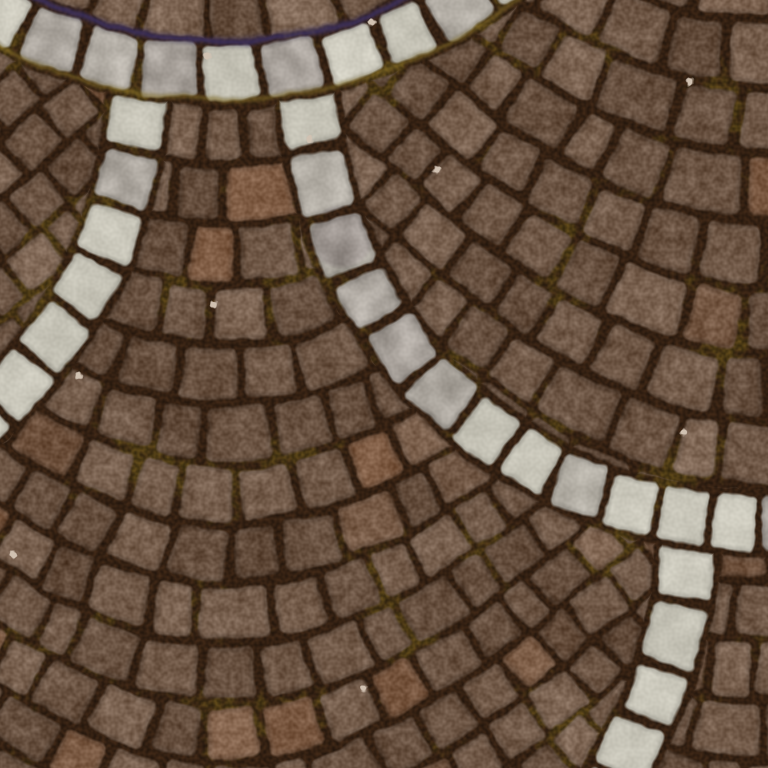
Reproduce this texture procedurally as a WebGL 1 fragment shader.

```glsl
precision highp float;
// Cobbled pavement laid in overlapping fans: brown setts in arched rows,
// each fan rimmed by a ring of pale stones. Fans are stacked bottom to top,
// and each sett is a rounded box in a jittered grid bent along the arches.

uniform vec2 u_resolution;

const float RING_HALF = 0.041;    // half width of a pale ring with its joint
const float ARCH_SLOPE = 1.2;     // steepest slope of the sett rows
const float ARCH_SPAN = 0.469;    // distance over which rows bend
const float JOINT = 0.055;        // joint share of a sett
const float SOFT = 0.0025;        // edge softness
const vec3 SOIL = vec3(0.20, 0.125, 0.07);
const vec3 MOSS = vec3(0.30, 0.23, 0.08);
const vec3 BROWN_DARK = vec3(0.39, 0.30, 0.235);
const vec3 BROWN_LIGHT = vec3(0.49, 0.395, 0.325);
const vec3 RUST = vec3(0.53, 0.35, 0.23);
const vec3 PALE = vec3(0.79, 0.78, 0.73);
const vec3 GREY = vec3(0.62, 0.59, 0.57);
const vec2 STAIN = vec2(0.445, 0.692); // centre of a weathered ring stone

struct Fan {
  vec2 centre;
  float radius;
  vec3 ring;  // stones per radian, its change with angle, phase
  vec2 rows;  // row pitch, phase
};

float hash(vec2 p) {
  vec3 q = fract(vec3(p.xyx) * 0.1031);
  q += dot(q, q.yzx + 33.33);
  return fract((q.x + q.y) * q.z);
}

float gradDot(vec2 cell, vec2 f, vec2 corner) {
  float a = 6.2832 * hash(cell + corner);
  return dot(vec2(cos(a), sin(a)), f - corner);
}

float noise(vec2 p) {
  vec2 i = floor(p), f = fract(p);
  vec2 w = f * f * f * (f * (f * 6.0 - 15.0) + 10.0);
  return mix(mix(gradDot(i, f, vec2(0, 0)), gradDot(i, f, vec2(1, 0)), w.x),
             mix(gradDot(i, f, vec2(0, 1)), gradDot(i, f, vec2(1, 1)), w.x), w.y);
}

// Puts a fan over those laid before; gap is the distance to any fan above.
void lay(Fan f, vec2 p, inout Fan top, inout float gap) {
  float d = length(p - f.centre) - f.radius - RING_HALF;
  if (d < 0.0) { top = f; gap = 1.0; }
  else gap = min(gap, d);
}

float jointAt(float k, float row, float seed, float jitter) {
  return k + jitter * (hash(vec2(k + 50.0, row + seed)) - 0.5);
}

// Signed distance to a stone in cell units (x), and its random id (y).
vec2 stone(float u, float v, float seed, float jitter) {
  float row = floor(v), k = floor(u);
  if (u < jointAt(k, row, seed, jitter)) k -= 1.0;
  else if (u > jointAt(k + 1.0, row, seed, jitter)) k += 1.0;
  float lo = jointAt(k, row, seed, jitter);
  float hi = jointAt(k + 1.0, row, seed, jitter);
  float id = hash(vec2(k + 80.0, row + seed + 17.0));
  vec2 q = vec2(u - 0.5 * (lo + hi), fract(v) - 0.5);
  float tilt = 0.2 * (fract(id * 37.0) - 0.5);
  q += tilt * vec2(-q.y, q.x);
  vec2 halfSize = vec2(0.5 * (hi - lo), 0.5) - JOINT - 0.03 * fract(id * 91.0);
  vec2 e = abs(q) - halfSize + 0.1;
  return vec2(length(max(e, 0.0)) + min(max(e.x, e.y), 0.0) - 0.1, id);
}

void main() {
  vec2 p = gl_FragCoord.xy / u_resolution;
  float soft = max(SOFT, 0.75 / u_resolution.y);
  float fine = noise(p * 75.0), grain = noise(p * 190.0), broad = noise(p * 9.0);
  vec2 w = p + 0.005 * vec2(noise(p * 14.0), noise(p * 14.0 + 31.0))
             + 0.0025 * vec2(fine, noise(p * 60.0 + 57.0));

  // Fans from the lowest to the topmost
  Fan fan = Fan(vec2(0.99, -0.276), 2.0, vec3(7.5, 0.0, 0.0), vec2(0.078, 0.3));
  Fan topFan = Fan(vec2(0.289, 1.501), 0.595, vec3(7.53, 0.0, 0.37), vec2(0.08, 0.2));
  float gap = 1.0;
  lay(Fan(vec2(0.297, 0.316), 0.599, vec3(7.45, 0.0, 0.58), vec2(0.078, 0.25)), w, fan, gap);
  lay(Fan(vec2(-0.414, 0.904), 0.595, vec3(7.75, 0.0, 0.11), vec2(0.08, 0.4)), w, fan, gap);
  lay(Fan(vec2(0.99, 0.909), 0.59, vec3(8.95, -0.77, 0.0), vec2(0.087, 0.7)), w, fan, gap);
  lay(topFan, w, fan, gap);

  vec2 q = w - fan.centre;
  float d = length(q) - fan.radius;
  float seed = floor(fan.centre.x * 70.0 + fan.centre.y * 30.0) + 60.0;
  float edge;
  vec3 face;
  if (abs(d) < RING_HALF) {
    // Pale ring stones
    float a = atan(q.x, -q.y);
    float u = fan.ring.x * a + fan.ring.y * a * abs(a) + fan.ring.z;
    vec2 s = stone(u, 0.5 + 0.5 * d / RING_HALF, seed, 0.1);
    edge = s.x * 2.0 * RING_HALF;
    float worn = max(0.8 * smoothstep(0.55, 1.0, s.y), 1.0 - smoothstep(0.035, 0.05, length(p - STAIN)));
    face = mix(PALE, GREY, worn) + 0.05 * (fract(s.y * 13.0) - 0.5);
    face += (0.06 + 0.12 * worn) * noise(p * 35.0) + 0.04 * grain;
  } else {
    // Brown setts: bend rows into arches, joints square to the rows
    float root = sqrt(ARCH_SPAN * ARCH_SPAN + q.x * q.x);
    float slope = ARCH_SLOPE * q.x / root;
    float stretch = 1.0 + slope * slope;
    float v = (1.0 - w.y + ARCH_SLOPE * (root - ARCH_SPAN)) / fan.rows.x + fan.rows.y;
    float x = q.x - (fract(v) - 0.5) * fan.rows.x * slope / stretch;
    float along = x + ARCH_SLOPE * ARCH_SLOPE * (x - ARCH_SPAN * atan(x / ARCH_SPAN));
    float u = along / fan.rows.x + hash(vec2(floor(v), seed));
    vec2 s = stone(u, v, seed, 0.4);
    edge = max(s.x * fan.rows.x / sqrt(stretch), RING_HALF + 0.003 - abs(d));
    face = mix(BROWN_DARK, BROWN_LIGHT, s.y);
    face = mix(face, RUST, 0.5 * smoothstep(0.85, 1.0, fract(s.y * 29.0)));
    face += 0.06 * broad + 0.10 * fine + 0.09 * grain + 0.05 * noise(p * 30.0);
  }
  edge = max(edge, 0.003 - gap);

  // Worn edges, soil and moss in the joints
  face *= 0.86 + 0.14 * smoothstep(0.0, 0.009, -edge);
  vec3 soil = mix(SOIL, MOSS, smoothstep(0.1, 0.5, broad + 0.4 * fine)) * (1.0 + 0.5 * grain);
  vec3 col = mix(face, soil, smoothstep(-soft, soft, edge));

  // Coloured fringes on the topmost ring
  float rim = length(w - topFan.centre) - topFan.radius;
  col = mix(col, vec3(0.24, 0.20, 0.42), 0.7 * exp(-pow((rim + 0.041) / 0.005, 2.0)));
  col = mix(col, vec3(0.55, 0.46, 0.16), 0.45 * exp(-pow((rim - 0.036) / 0.004, 2.0)));

  // Scattered pale chips
  vec2 cell = floor(p * 24.0);
  vec2 chip = fract(p * 24.0) - 0.25 - 0.5 * vec2(hash(cell + 5.0), hash(cell + 9.0));
  float rare = step(0.97, hash(cell + 3.0));
  col = mix(col, vec3(0.82, 0.76, 0.70), rare * (1.0 - smoothstep(0.07, 0.15, length(chip) + 0.08 * grain)));

  gl_FragColor = vec4(clamp(col, 0.0, 1.0), 1.0);
}
```
